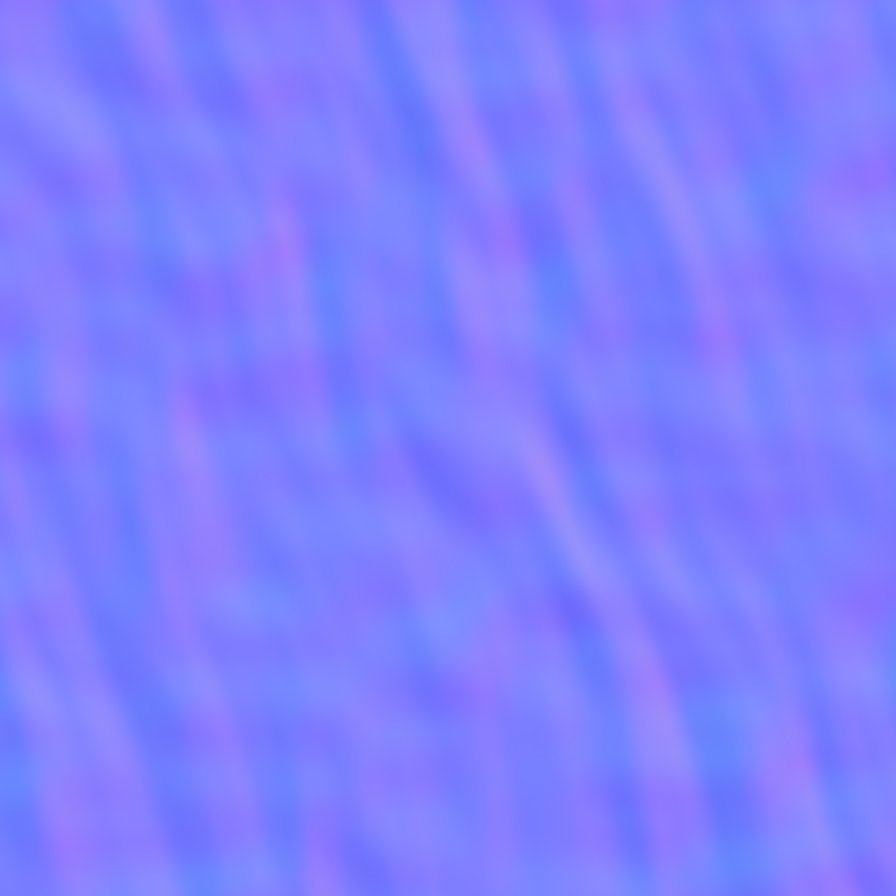
Write a Shadertoy shader that draws this texture map.

```glsl
#define TILT 0.29                      // lean of the streaks, radians
#define STREAK_FREQ vec2(12.0, 3.2)    // across, along
#define FINE_FREQ vec2(19.0, 6.0)
#define FINE_AMOUNT 0.3
#define RIPPLE_FREQ vec2(8.5, 10.5)
#define RIPPLE_AMOUNT 0.62
#define WARP_FREQ 2.6
#define WARP_AMOUNT 0.04
#define SLOPE vec2(0.0093, 0.0088)     // steepness in x and y
#define SAMPLE_STEP 0.003

// Unit gradient from an integer cell hash
vec2 cellGradient(ivec2 cell) {
    uvec2 u = uvec2(cell + 4096);
    uint h = u.x * 1597334677u ^ u.y * 3812015801u;
    h = (h ^ (h >> 15)) * 2246822519u;
    h ^= h >> 13;
    float angle = 6.2831853 * float(h & 65535u) / 65536.0;
    return vec2(cos(angle), sin(angle));
}

float gradientNoise(vec2 p) {
    vec2 base = floor(p);
    vec2 f = p - base;
    ivec2 cell = ivec2(base);
    vec2 w = f * f * f * (f * (f * 6.0 - 15.0) + 10.0);
    float a = dot(cellGradient(cell), f);
    float b = dot(cellGradient(cell + ivec2(1, 0)), f - vec2(1, 0));
    float c = dot(cellGradient(cell + ivec2(0, 1)), f - vec2(0, 1));
    float d = dot(cellGradient(cell + ivec2(1, 1)), f - vec2(1, 1));
    return mix(mix(a, b, w.x), mix(c, d, w.x), w.y);
}

// Long leaning streaks, finer ones between, broken up by upright ripples
float height(vec2 p) {
    vec2 across = vec2(cos(TILT), sin(TILT));
    vec2 along = vec2(-across.y, across.x);
    vec2 q = vec2(dot(p, across), dot(p, along));
    q.x += WARP_AMOUNT * gradientNoise(p * WARP_FREQ + 31.7);
    float streaks = gradientNoise(q * STREAK_FREQ + 5.3);
    float fine = gradientNoise(q * FINE_FREQ + 83.9);
    float ripples = gradientNoise(p * RIPPLE_FREQ + 57.1);
    return streaks + FINE_AMOUNT * fine + RIPPLE_AMOUNT * ripples;
}

void mainImage(out vec4 fragColor, in vec2 fragCoord) {
    vec2 p = fragCoord / iResolution.y;

    // Central differences give the surface slope
    vec2 e = vec2(SAMPLE_STEP, 0.0);
    vec2 gradient = vec2(height(p + e.xy) - height(p - e.xy),
                         height(p + e.yx) - height(p - e.yx)) / (2.0 * SAMPLE_STEP);

    // Pack the unit normal into colour
    vec3 normal = normalize(vec3(gradient * SLOPE, 1.0));
    fragColor = vec4(0.5 + 0.5 * normal, 1.0);
}
```
